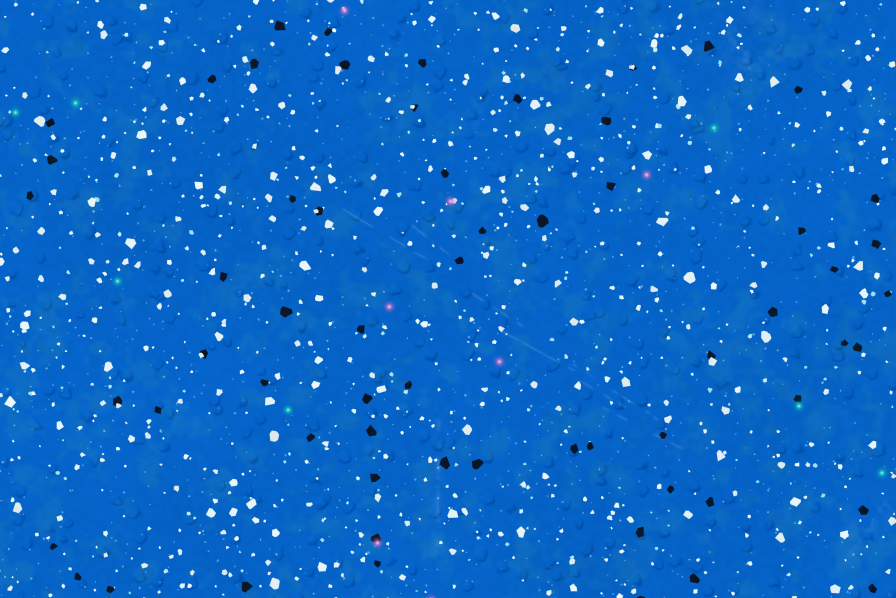
This texture is drawn by a Shadertoy shader. Its source:

```glsl
// Blue speckled sheet: a softly dimpled blue ground, scattered with chipped
// white and black flecks, a few coloured glints and faint broken scratches.
// Each kind of fleck is a jittered grid of random polygons; p.y runs 0 to 1.

const float TAU = 6.2831853;

vec3 hash3(vec3 p) {
    p = fract(p * vec3(0.1031, 0.1030, 0.0973));
    p += dot(p, p.yxz + 33.33);
    return fract((p.xxy + p.yxx) * p.zyx);
}

float noise(vec2 p) {
    vec2 i = floor(p), f = fract(p);
    f = f * f * (3.0 - 2.0 * f);
    float a = hash3(vec3(i, 7.0)).x;
    float b = hash3(vec3(i + vec2(1, 0), 7.0)).x;
    float c = hash3(vec3(i + vec2(0, 1), 7.0)).x;
    float d = hash3(vec3(i + vec2(1, 1), 7.0)).x;
    return mix(mix(a, b, f.x), mix(c, d, f.x), f.y);
}

float fbm(vec2 p) {
    return 0.5 * noise(p) + 0.3 * noise(p * 2.1 + 17.0) + 0.2 * noise(p * 4.3 + 41.0);
}

// Signed distance to a chipped five-sided grain
float grain(vec2 q, float radius, vec3 seed) {
    float d = length(q) - radius * 1.2;
    for (int k = 0; k < 5; k++) {
        vec3 h = hash3(seed * 91.0 + float(k) * 13.7);
        float angle = TAU * (float(k) + 0.7 * h.x) / 5.0 + seed.x * TAU;
        d = max(d, dot(q, vec2(cos(angle), sin(angle))) - radius * (0.65 + 0.5 * h.y));
    }
    return d;
}

// Coverage (x) and random tint (y) of one layer of flecks
vec2 flecks(vec2 p, float cells, float chance, float minR, float maxR, float salt) {
    vec2 home = floor(p * cells), result = vec2(0.0);
    float soft = max(0.0012, 0.6 / iResolution.y);
    for (int y = -1; y <= 1; y++)
    for (int x = -1; x <= 1; x++) {
        vec2 cell = home + vec2(x, y);
        vec3 h = hash3(vec3(cell + 50.0, salt));
        vec3 g = hash3(vec3(cell + 90.0, salt + 5.0));
        float clump = 0.6 + 0.8 * noise(cell / cells * 7.0 + salt);
        if (h.z > chance * clump) continue;
        vec2 q = p - (cell + h.xy) / cells;
        float d = grain(q, mix(minR, maxR, g.x * g.x), g);
        float cover = 1.0 - smoothstep(-soft, soft, d);
        if (cover > result.x) result = vec2(cover, g.y);
    }
    return result;
}

// Shallow dimples: broken rings, shaded on one side and lit on the other
float dimples(vec2 p) {
    vec2 home = floor(p * 19.0);
    float shade = 0.0;
    for (int y = -1; y <= 1; y++)
    for (int x = -1; x <= 1; x++) {
        vec2 cell = home + vec2(x, y);
        vec3 h = hash3(vec3(cell + 30.0, 61.0));
        vec2 q = p - (cell + h.xy) / 19.0;
        q += 0.008 * (vec2(noise(p * 95.0), noise(p * 95.0 + 31.0)) - 0.5);
        float ring = exp(-pow((length(q) - 0.007 - 0.004 * h.z) / 0.0025, 2.0));
        float side = dot(normalize(q + 1e-5), vec2(-0.6, 0.8));
        shade += ring * (0.65 * side - 0.4) * step(h.z, 0.6);
    }
    return shade;
}

float segment(vec2 p, vec2 a, vec2 b) {
    vec2 ab = b - a;
    return length(p - a - ab * clamp(dot(p - a, ab) / dot(ab, ab), 0.0, 1.0));
}

void mainImage(out vec4 fragColor, in vec2 fragCoord) {
    vec2 p = fragCoord / iResolution.y;

    // Mottled ground
    float mottle = fbm(p * 24.0);
    vec3 color = mix(vec3(0.018, 0.385, 0.78), vec3(0.05, 0.42, 0.76),
                     smoothstep(0.5, 0.75, mottle));
    color *= 0.97 + 0.06 * fbm(p * 3.0) + 0.05 * (noise(p * 110.0) - 0.5);
    color += dimples(p) * vec3(0.02, 0.07, 0.10);

    // Broken scratches falling to the right, and hazy scuffs
    float wear = 0.0;
    for (int i = 0; i < 7; i++) {
        vec3 h = hash3(vec3(float(i), 3.0, 29.0));
        vec2 start = vec2(0.5 + 0.5 * h.x, 0.72 - 0.36 * h.x + 0.1 * (h.y - 0.5));
        vec2 end = start + (0.08 + 0.16 * h.z) * vec2(0.84, -0.4 - 0.3 * h.y);
        wear += 0.28 * exp(-segment(p, start, end) / 0.0015);
    }
    wear *= smoothstep(0.35, 0.65, noise(p * 70.0));
    float scuff = exp(-segment(p, vec2(0.73, 0.05), vec2(0.735, 0.31)) / 0.006);
    scuff += exp(-dot(p - vec2(1.25, 0.93), p - vec2(1.25, 0.93)) / 0.003);
    scuff += exp(-segment(p, vec2(1.42, 0.08), vec2(1.48, 0.15)) / 0.015);
    wear += 0.25 * scuff * smoothstep(0.3, 0.8, fbm(p * 45.0));
    color = mix(color, vec3(0.55, 0.76, 0.92), min(wear, 0.5));

    // Fine dust, then small and large white chips
    vec2 dust = flecks(p, 50.0, 0.28, 0.0009, 0.0020, 11.0);
    color = mix(color, vec3(0.50, 0.76, 0.92), dust.x * (0.4 + 0.5 * dust.y));
    vec2 small = flecks(p, 38.0, 0.38, 0.0017, 0.0040, 23.0);
    color = mix(color, mix(vec3(0.62, 0.87, 0.94), vec3(0.93, 0.98, 0.99),
                           smoothstep(0.0, 0.4, small.y)), small.x);
    vec2 black = flecks(p, 12.0, 0.27, 0.0058, 0.0095, 37.0);
    color = mix(color, vec3(0.02, 0.05, 0.10) + 0.05 * mottle, black.x * 0.96);
    vec2 large = flecks(p, 22.0, 0.38, 0.0042, 0.0088, 43.0);
    color = mix(color, vec3(0.92, 0.97, 0.985) - 0.06 * large.y, large.x);

    // Glints: mostly teal, some pink, each with a small halo
    vec2 home = floor(p * 8.0);
    for (int y = -1; y <= 1; y++)
    for (int x = -1; x <= 1; x++) {
        vec3 h = hash3(vec3(home + vec2(x, y) + 20.0, 71.0));
        if (h.z > 0.17) continue;
        float r = length(p - (home + vec2(x, y) + h.xy) / 8.0);
        vec3 tint = h.z < 0.11 ? vec3(0.05, 0.80, 0.72) : vec3(0.90, 0.45, 0.80);
        color = mix(color, tint, 0.9 * exp(-pow(r / 0.0062, 2.0)));
        color = mix(color, vec3(0.85, 1.0, 0.97), 0.6 * exp(-pow(r / 0.0025, 2.0)));
    }
    fragColor = vec4(clamp(color, 0.0, 1.0), 1.0);
}
```
